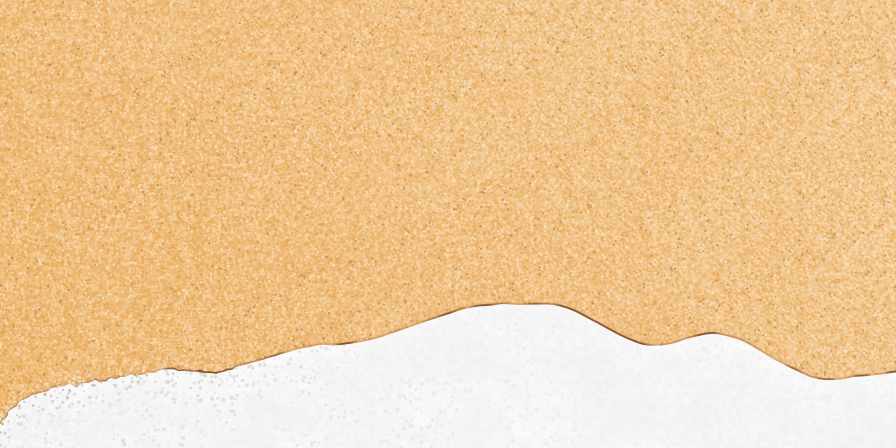
Reproduce this texture procedurally as a WebGL 1 fragment shader.

```glsl
precision highp float;
// Golden grainy sand meeting a scalloped sheet of white sea foam.
uniform vec2 u_resolution;

float hash(vec2 p) {
  return fract(sin(dot(p, vec2(127.1, 311.7))) * 43758.5453);
}

float noise(vec2 p) {
  vec2 i = floor(p), f = fract(p);
  f = f * f * (3.0 - 2.0 * f);
  return mix(mix(hash(i), hash(i + vec2(1.0, 0.0)), f.x),
             mix(hash(i + vec2(0.0, 1.0)), hash(i + 1.0), f.x), f.y);
}

float fbm(vec2 p) {
  float sum = 0.0, amp = 0.5;
  for (int i = 0; i < 4; i++) {
    sum += amp * noise(p);
    p = p * 2.03 + 17.3;
    amp *= 0.5;
  }
  return sum;
}

// Height of the foam front: successive swells and dips from left to right
float shoreline(float x) {
  float h = 0.055 + 0.098 * (1.0 - exp(-14.0 * x));
  h += 0.022 * smoothstep(0.20, 0.38, x);
  h -= 0.009 * smoothstep(0.38, 0.48, x);
  h += 0.064 * smoothstep(0.45, 0.73, x);
  h += 0.090 * smoothstep(0.74, 1.12, x);
  h -= 0.092 * smoothstep(1.22, 1.46, x);
  h += 0.026 * smoothstep(1.47, 1.59, x);
  h -= 0.102 * smoothstep(1.59, 1.85, x);
  h += 0.016 * smoothstep(1.84, 2.02, x);
  return h + 0.003 * (noise(vec2(x * 32.0, 4.0)) - 0.5);
}

// Randomly placed soft dots, one candidate per cell
float specks(vec2 p, float scale, float density, float seed) {
  vec2 q = p * scale, cell = floor(q);
  float found = 0.0;
  for (int j = -1; j <= 1; j++) {
    for (int i = -1; i <= 1; i++) {
      vec2 c = cell + vec2(float(i), float(j));
      vec2 center = c + vec2(hash(c + seed), hash(c + seed + 31.7));
      float radius = 0.3 + 0.4 * hash(c + seed + 57.1);
      float spot = 1.0 - smoothstep(radius * 0.3, radius, length(q - center));
      found = max(found, spot * step(hash(c + seed + 83.9), density));
    }
  }
  return found;
}

vec3 sandColor(vec2 p, float d) {
  float warm = 0.5 * (1.0 - p.x * 0.5) + 0.25 * (1.0 - p.y);
  vec3 col = mix(vec3(0.948, 0.785, 0.57), vec3(0.928, 0.712, 0.425), warm);
  col += (fbm(p * 9.0) - 0.47) * vec3(0.01, 0.03, 0.05);
  // Fine grains in two sizes on a turned lattice, varying mostly in warmth
  vec2 turned = mat2(0.8, 0.6, -0.6, 0.8) * p;
  float grain = noise(turned * 230.0) + 0.5 * noise(turned * 125.0 + 9.0) - 0.75;
  col += grain * vec3(0.05, 0.125, 0.22);
  // Amber, pale and dark mineral grains
  col = mix(col, vec3(0.90, 0.62, 0.26), 0.55 * specks(turned, 130.0, 0.22, 2.0));
  col = mix(col, vec3(0.97, 0.90, 0.81), 0.65 * specks(turned, 150.0, 0.22, 11.0));
  col = mix(col, vec3(0.62, 0.45, 0.26), 0.50 * specks(turned, 150.0, 0.05, 23.0));
  // Bubbles stranded beside the left part of the shore
  float stranded = (1.0 - smoothstep(0.0, 0.034, d)) * (1.0 - smoothstep(0.35, 0.7, p.x));
  return mix(col, vec3(0.97, 0.95, 0.92), 0.9 * stranded * specks(p, 125.0, 0.5, 41.0));
}

vec3 foamColor(vec2 p, float d) {
  float cloud = fbm(p * vec2(12.0, 16.0) + 3.0);
  vec3 col = vec3(0.960, 0.961, 0.963) + (cloud - 0.47) * 0.035;
  col += (noise(p * 130.0) - 0.5) * 0.025;
  // Brighter rim along the front
  float inside = min(d, 0.0);
  col += 0.015 * exp(inside * 45.0);
  // Grey pores, densest toward the lower left
  float pores = 0.25 + 0.75 * (1.0 - smoothstep(0.2, 1.35, p.x));
  pores *= smoothstep(0.30, 0.60, cloud);
  col = mix(col, vec3(0.80, 0.78, 0.77), 0.6 * pores * specks(p, 100.0, 0.28, 61.0));
  // Sand showing through small holes by the left edge
  float holes = exp(inside * 25.0) * (1.0 - smoothstep(0.1, 0.75, p.x));
  return mix(col, vec3(0.70, 0.58, 0.48), 0.75 * holes * specks(p, 115.0, 0.25, 73.0));
}

void main() {
  vec2 p = gl_FragCoord.xy / u_resolution.y;
  p.x *= 2.0 * u_resolution.y / u_resolution.x;
  float h = shoreline(p.x);
  float slope = (shoreline(p.x + 0.004) - shoreline(p.x - 0.004)) / 0.008;
  float d = (p.y - h) / sqrt(1.0 + slope * slope);
  // Frothy raggedness on the left part of the front
  d += 0.008 * (noise(p * 85.0) - 0.5) * (1.0 - smoothstep(0.3, 0.75, p.x));
  float pixel = 1.0 / u_resolution.y;

  vec3 sand = sandColor(p, d);
  // Soft wet shade and a thin broken brown contour on the sand side
  sand *= 1.0 - vec3(0.03, 0.05, 0.07) * exp(-max(d, 0.0) * 110.0);
  float contour = 1.0 - smoothstep(0.001, 0.0045, abs(d - 0.0015));
  contour *= 0.2 + 0.75 * smoothstep(0.2, 0.8, noise(vec2(p.x * 26.0, 8.0)));
  contour *= 0.4 + 0.6 * smoothstep(0.2, 0.45, p.x);
  sand = mix(sand, vec3(0.50, 0.31, 0.16), contour);

  vec3 col = mix(foamColor(p, d), sand, smoothstep(-0.7 * pixel, 0.7 * pixel, d));
  gl_FragColor = vec4(clamp(col, 0.0, 1.0), 1.0);
}
```
